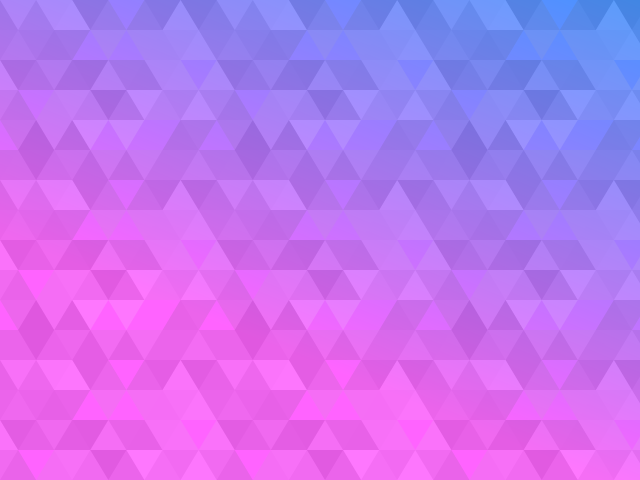
Give the GLSL for this background, as a Shadertoy shader.

```glsl
const vec3 MAGENTA = vec3(1.0, 0.39, 1.0);
const vec3 BLUE = vec3(0.27, 0.58, 1.0);
const float ROWS = 16.0;         // triangle rows over the canvas height
const float BASE = 1.2037;       // triangle base relative to row height
const vec2 PERIOD = vec2(12.0, 6.0); // triangles across and rows per tile
const int SAMPLES = 4;           // supersampling grid per axis

float hash(vec2 cell, float seed) {
    return fract(sin(dot(cell, vec2(127.1, 311.7)) + seed * 74.7) * 4375.85);
}

// Index of the triangle holding p: position along the row, and the row
vec2 triangleId(vec2 p, float rows, float base) {
    vec2 q = p * rows / vec2(base, 1.0);
    float rising = floor(q.x + 0.5 * q.y);
    float falling = floor(q.x - 0.5 * q.y);
    return vec2(rising + falling, floor(q.y));
}

// Grey veil of one triangle: x = grey level, y = opacity
vec2 veil(vec2 id, vec2 period) {
    vec2 cell = mod(id, period);
    float grey = hash(cell, 1.0);
    float opacity = 0.13 * step(0.1, hash(cell, 2.0));
    return vec2(grey, opacity);
}

// Slanted blend, full magenta at the lower left
vec3 backdrop(vec2 p, vec3 low, vec3 high) {
    float t = (0.41 * p.x - p.y + 0.486) / 1.033;
    return mix(low, high, clamp(t, 0.0, 1.0));
}

vec3 shade(vec2 p) {
    vec2 v = veil(triangleId(p, ROWS, BASE), PERIOD);
    return mix(backdrop(p, MAGENTA, BLUE), vec3(v.x), v.y);
}

void mainImage(out vec4 fragColor, in vec2 fragCoord) {
    vec3 color = vec3(0.0);
    // Average sub-samples for smooth edges; y runs down from the top
    for (int i = 0; i < SAMPLES * SAMPLES; i++) {
        vec2 grid = vec2(float(i % SAMPLES), float(i / SAMPLES));
        vec2 offset = (grid + 0.5) / float(SAMPLES) - 0.5;
        vec2 p = (fragCoord + offset) / iResolution.y;
        color += shade(vec2(p.x, 1.0 - p.y));
    }
    fragColor = vec4(color / float(SAMPLES * SAMPLES), 1.0);
}
```
